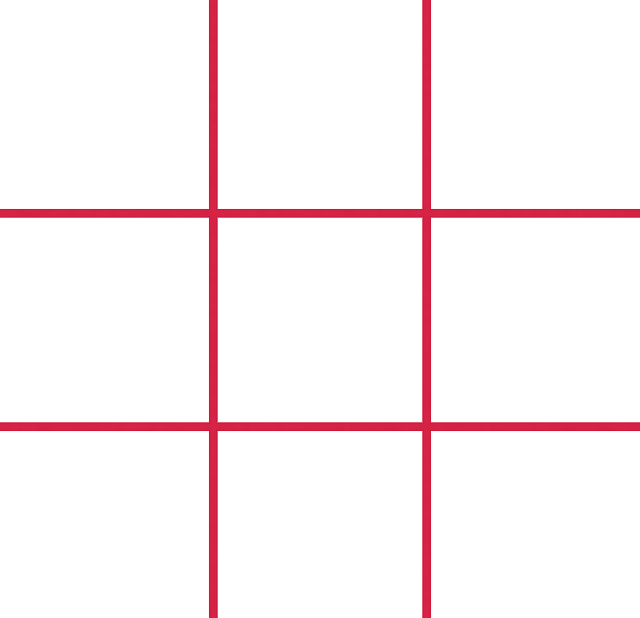
Give the GLSL for this pattern, as a Shadertoy shader.

```glsl
#define COLUMNS 3.0
#define LINE_HALF 0.0205
#define RIM_WIDTH 0.004
#define GRAIN_CELLS 32.0
#define GRAIN_AMOUNT 0.012
#define PAPER_COLOR vec3(1.0)
#define LINE_COLOR vec3(0.835, 0.138, 0.27)
#define RIM_COLOR vec3(0.82, 0.09, 0.23)

float hash(vec2 p)
{
    vec3 q = fract(vec3(p.xyx) * 0.1031);
    q += dot(q, q.yzx + 33.33);
    return fract((q.x + q.y) * q.z);
}

float valueNoise(vec2 p)
{
    vec2 cell = floor(p);
    vec2 f = fract(p);
    f = f * f * (3.0 - 2.0 * f);
    float low = mix(hash(cell), hash(cell + vec2(1.0, 0.0)), f.x);
    float high = mix(hash(cell + vec2(0.0, 1.0)), hash(cell + 1.0), f.x);
    return mix(low, high, f.y);
}

// Signed distance to the nearest inner grid line, in cell units
float gridDistance(vec2 p)
{
    vec2 nearest = clamp(floor(p + 0.5), 1.0, COLUMNS - 1.0);
    vec2 d = abs(p - nearest);
    return min(d.x, d.y) - LINE_HALF;
}

void mainImage(out vec4 fragColor, in vec2 fragCoord)
{
    // Square cells, counted from the top left corner
    float pixel = COLUMNS / iResolution.x;
    vec2 p = vec2(fragCoord.x, iResolution.y - fragCoord.y) * pixel;
    float d = gridDistance(p);

    // Ink with a slightly deeper rim and faint unevenness
    float rim = smoothstep(-RIM_WIDTH - pixel, -RIM_WIDTH, d);
    vec3 ink = mix(LINE_COLOR, RIM_COLOR, rim);
    ink += (valueNoise(p * GRAIN_CELLS) - 0.5) * GRAIN_AMOUNT;

    float coverage = clamp(0.5 - d / pixel, 0.0, 1.0);
    fragColor = vec4(mix(PAPER_COLOR, ink, coverage), 1.0);
}
```
